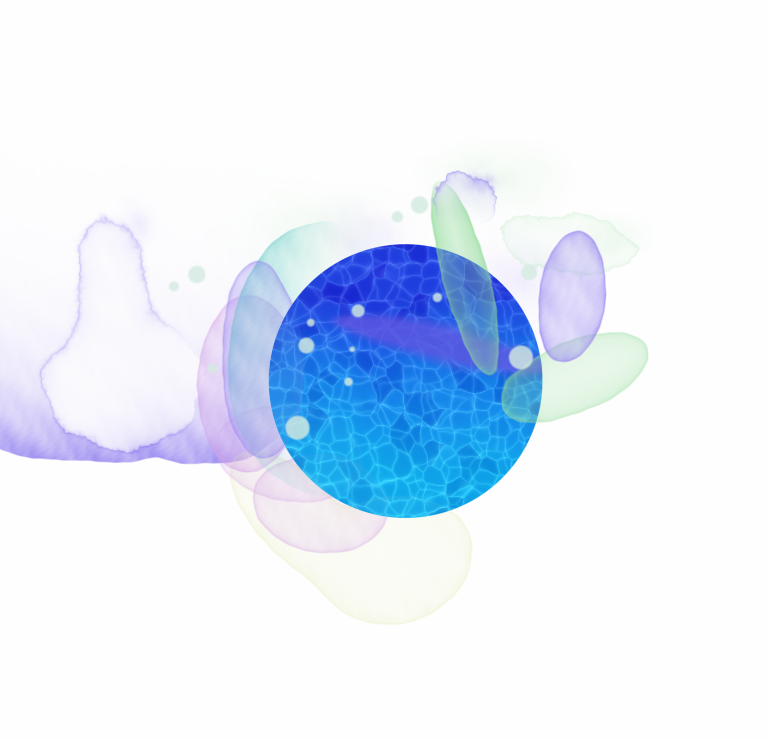
Give the GLSL for this background, as a Shadertoy shader.

```glsl
// Watercolour stains around a disc of rippling blue water on white paper.
// Stains are sine-warped ovals with pooled rims; the water is a gradient
// crossed by cellular caustics. Lengths are in canvas heights.

const vec3 PAPER = vec3(.996);
const vec3 LAVENDER = vec3(.60, .54, .94);
const vec3 ORCHID = vec3(.82, .63, .90);
const vec3 TEAL = vec3(.50, .83, .82);
const vec3 GREEN = vec3(.58, .86, .61);
const vec3 CREAM = vec3(.90, .92, .73);
const vec3 DROP = vec3(.83, .92, .88);
const vec3 WATER_LOW = vec3(.06, .66, .92);
const vec3 WATER_MID = vec3(.08, .50, .91);
const vec3 WATER_HIGH = vec3(.12, .24, .87);
const vec3 STREAK = vec3(.37, .34, .88);
const vec2 DISC_CENTRE = vec2(.548, .485);
const float DISC_RADIUS = .185;
const float EDGE = .0014;  // softness of stain outlines
const float RIM = .0022;   // width of the dried pigment line
const float CAUSTICS = 42.;

// Drops of pale paint: x, y, radius
const vec3 DROPS[14] = vec3[14](
  vec3(.704, .517, .0165), vec3(.402, .422, .0165), vec3(.414, .533, .011),
  vec3(.484, .58, .009), vec3(.591, .598, .0065), vec3(.471, .484, .006),
  vec3(.42, .564, .0055), vec3(.476, .528, .004), vec3(.266, .629, .012),
  vec3(.235, .613, .007), vec3(.567, .723, .012), vec3(.537, .707, .008),
  vec3(.287, .502, .007), vec3(.715, .632, .011));

vec2 hash2(vec2 p) {
  vec3 q = fract(p.xyx * vec3(.1031, .103, .0973));
  q += dot(q, q.yzx + 33.33);
  return fract((q.xx + q.yz) * q.zy);
}

// Layered sines, each octave turned and bent by the last
vec2 ripple(vec2 p) {
  vec2 sum = vec2(0);
  float amp = .5;
  for (int i = 0; i < 5; i++) {
    p = mat2(1.5, 1.1, -1.1, 1.5) * p + 1.7;
    sum += amp * sin(p.yx + 1.5 * sum);
    amp *= .6;
  }
  return sum;
}

// Cellular noise: gap between the two nearest seeds, cell shade
vec2 cells(vec2 p) {
  float near = 9., next = 9., shade = 0.;
  for (int i = 0; i < 9; i++) {
    vec2 cell = floor(p) + vec2(i % 3 - 1, i / 3 - 1);
    vec2 seed = hash2(cell);
    float d = length(cell + seed - p);
    if (d < near) { next = near; near = d; shade = seed.x; }
    else next = min(next, d);
  }
  return vec2(next - near, shade);
}

float oval(vec2 p, vec2 centre, vec2 r, float angle) {
  float c = cos(angle), s = sin(angle);
  vec2 q = mat2(c, -s, s, c) * (p - centre) + 1e-5;
  float k = length(q / r);
  return k * (k - 1.) / length(q / (r * r));
}

float blend(float a, float b, float k) {
  float h = max(k - abs(a - b), 0.) / k;
  return min(a, b) - h * h * k * .25;
}

float mist(vec2 p, vec2 centre, vec2 r) {
  vec2 q = (p - centre) / r;
  return exp(-dot(q, q));
}

// Translucent fill, denser toward a fine dark rim
vec3 stain(vec3 col, float d, vec3 ink, float fill, float rim) {
  float a = fill * (.65 + .5 * exp(min(d, 0.) / .02)) + rim * exp(-abs(d + EDGE) / RIM);
  return mix(col, ink, clamp(smoothstep(EDGE, -EDGE, d) * a, 0., 1.));
}

vec3 water(vec2 p) {
  float t = (p.y - DISC_CENTRE.y) / DISC_RADIUS + .12 * ripple(p * 9.).x;
  vec3 col = mix(WATER_MID, WATER_LOW, smoothstep(.1, -.8, t));
  col = mix(col, WATER_HIGH, smoothstep(-.1, .75, t));
  vec2 q = (p + .009 * ripple(p * 14.)) * CAUSTICS;
  vec2 fine = cells(q), broad = cells(q * .6 + 7.);
  col += vec3(.12, .14, .07) * (exp(-fine.x * 9.) + .7 * exp(-broad.x * 14.));
  return col - vec3(.03, .09, .05) * smoothstep(.5, .9, fine.y);
}

void mainImage(out vec4 fragColor, in vec2 fragCoord) {
  vec2 p = fragCoord / iResolution.y;
  vec2 w = p + .0035 * ripple(p * 13.);  // gentle outlines
  vec2 f = p + .0075 * ripple(p * 38.);  // frayed outlines
  float aa = .75 / iResolution.y;
  float disc = smoothstep(aa, -aa, length(p - DISC_CENTRE) - DISC_RADIUS);
  float over = mix(1., .16, disc);       // stains thin out on the water
  float g = over * (.9 + .18 * ripple(p * 70.).x);
  vec3 col = mix(PAPER, water(p), disc);

  // Soft mists
  col = mix(col, LAVENDER, g * .13 * (mist(f, vec2(.49, .68), vec2(.05, .035))
    + mist(f, vec2(.185, .7), vec2(.02, .025)) + mist(f, vec2(.7, .62), vec2(.05))));
  col = mix(col, GREEN, g * .12 * (mist(f, vec2(.67, .76), vec2(.08, .04))
    + mist(f, vec2(.83, .68), vec2(.04, .025)) + mist(f, vec2(.42, .67), vec2(.07, .06))));

  // Left wash with a pale frayed bay
  float dip = (w.x - .209) / .025, rise = max(w.x - .31, 0.);
  float h = w.y - .375 - .018 * exp(-w.x / .03) - .009 * exp(-dip * dip) - 8. * rise * rise;
  float bay = blend(oval(f, vec2(.168, .48), vec2(.108, .088), 0.), oval(f, vec2(.152, .615), vec2(.046, .088), .12), .05);
  float inBay = smoothstep(EDGE, -EDGE, bay);
  float shallow = .04 + .5 * exp(-h / .04) * smoothstep(.08, .26, p.x);
  float a = mix(.9 * exp(-max(h, 0.) / .075), shallow, inBay);
  float open = smoothstep(.19, .26, p.x) * smoothstep(.4, .45, p.y);
  a += (1. - open) * (.38 * exp(-abs(bay) / RIM) + .12 * inBay * exp(min(bay, 0.) / .012));
  a *= g * smoothstep(-EDGE, EDGE, h) * smoothstep(.41, .3, p.x);
  col = mix(col, LAVENDER, clamp(a, 0., 1.));

  // Lobes left of and below the disc
  float d = blend(oval(w, vec2(.533, .244), vec2(.105, .088), .2), oval(w, vec2(.4, .3), vec2(.115, .055), -.8), .03);
  col = stain(col, d, CREAM, .24 * g, .2 * over);
  col = stain(col, oval(w, vec2(.435, .318), vec2(.092, .066), -.1), ORCHID, .23 * g, .22 * over);
  col = stain(col, oval(w, vec2(.391, .386), vec2(.1, .066), -.2), ORCHID, .18 * g, .18 * over);
  col = stain(col, oval(w, vec2(.337, .48), vec2(.07, .12), 0.), ORCHID, .36 * g, .2 * over);
  float fade = smoothstep(.47, .35, p.x) * mix(.35, 1., smoothstep(.36, .56, p.y));
  col = stain(col, oval(w, vec2(.445, .514), vec2(.137, .187), 0.), TEAL, .62 * g * fade, .15 * over * fade);
  col = stain(col, oval(w, vec2(.354, .513), vec2(.054, .133), .05), LAVENDER, .34 * g, .25 * over);

  // Streak across the water and right-hand stains
  d = oval(w, vec2(.6, .535), vec2(.16, .034), -.22);
  col = mix(col, STREAK, .8 * disc * smoothstep(.002, -.022, d));
  d = blend(oval(w, vec2(.628, .625), vec2(.03, .135), .27), oval(w, vec2(.776, .49), vec2(.105, .05), .4), .03);
  fade = mix(.58, .42, disc) * smoothstep(.77, .71, p.y);
  col = stain(col, d, GREEN, mix(fade, .3, smoothstep(.68, .75, p.x)), .16);
  col = stain(col, oval(f, vec2(.77, .67), vec2(.095, .04), -.1), GREEN, .07 * g, .16 * over);
  col = stain(col, oval(w, vec2(.772, .6), vec2(.045, .09), -.14), LAVENDER, .5 * g, .25 * over);
  fade = smoothstep(.69, .75, p.y);
  col = stain(col, oval(f, vec2(.628, .725), vec2(.046, .038), .2), LAVENDER, .15 * g * fade, .5 * fade);
  col = mix(col, LAVENDER, .4 * g * mist(f, vec2(.652, .755), vec2(.016, .012)));

  // Drops
  for (int i = 0; i < 14; i++)
    col = mix(col, DROP, .82 * smoothstep(.0018, -.0025, length(p - DROPS[i].xy) - DROPS[i].z));
  fragColor = vec4(clamp(col, 0., 1.), 1.);
}
```
